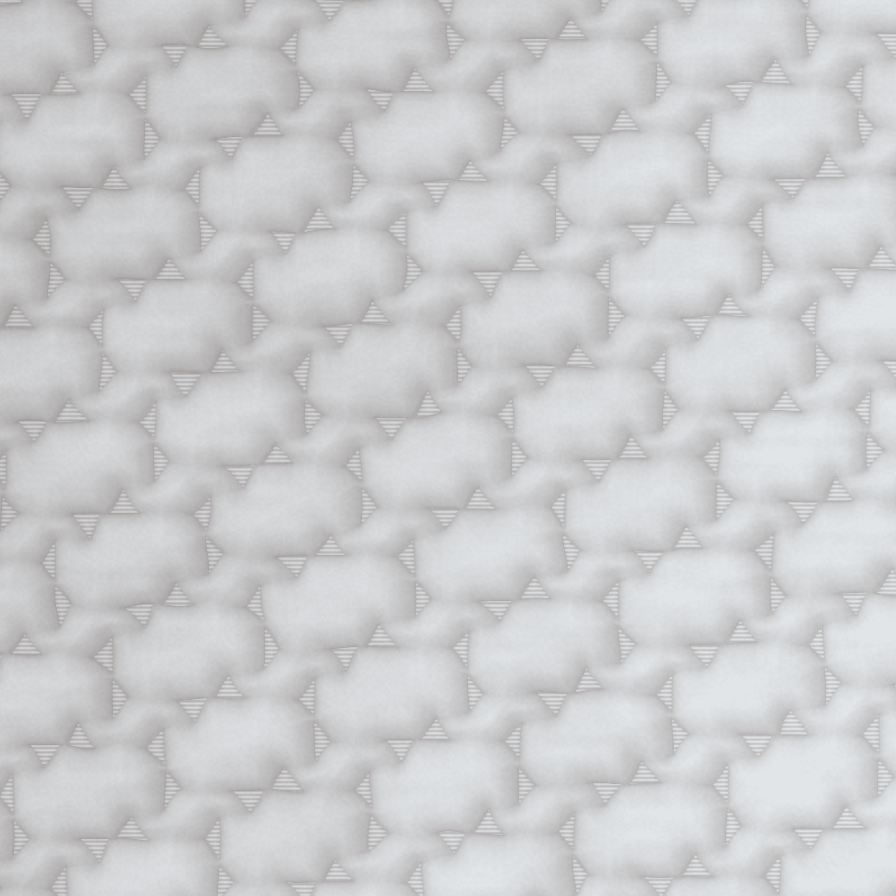
Give the GLSL for this texture, as a Shadertoy shader.

```glsl
// Quilted white fabric: broad puffed pads on a slanted lattice, with small
// puffs between them, pinched down at little ribbed triangles of flat ground.
// Distances to triangles and pad outlines give a height that is lit from the side.

// Lengths are in hundredths of the canvas.
const vec2 ORIGIN = vec2(48.7, 48.5);          // centre of one pad
const mat2 LATTICE = mat2(5.98, -10.29,        // step along a diagonal of pads
                          16.93, 5.47);        // step to the next diagonal
const vec3 SHADOW = vec3(0.70, 0.69, 0.69);
const vec3 HIGHLIGHT = vec3(0.86, 0.87, 0.88);
const vec2 LIGHT_DIR = vec2(-0.85, 0.5);
const float PUFF_WIDTH = 1.9;                  // how far the pinch reaches
const float VALLEY_WIDTH = 1.4;                // soft valleys between the puffs
const float VALLEY_DEPTH = 0.42;
const float SLOPE_STEP = 0.5;
const float RIB_PITCH = 0.475;
const float CREASE_WIDTH = 0.28;
const float WARP = 0.35;                       // unevenness of the cloth

// Half of the pad outline; the other half is its point reflection.
const int HALF_COUNT = 8;
const vec2 HALF_PAD[HALF_COUNT] = vec2[HALF_COUNT](
    vec2(8.465, 2.735), vec2(8.42, -1.80), vec2(6.9, -2.3), vec2(4.8, -2.6),
    vec2(2.99, -5.145), vec2(-0.75, -5.2), vec2(-3.6, -5.5), vec2(-6.6, -5.0));

float hash(vec2 p) {
    return fract(sin(dot(p, vec2(127.1, 311.7))) * 43758.5453);
}

float noise(vec2 p) {
    vec2 i = floor(p), f = fract(p);
    f = f * f * (3.0 - 2.0 * f);
    return mix(mix(hash(i), hash(i + vec2(1, 0)), f.x),
               mix(hash(i + vec2(0, 1)), hash(i + vec2(1, 1)), f.x), f.y);
}

// Squared distance to an edge, and which side of it the point lies on
vec2 edge(vec2 p, vec2 a, vec2 b, float turn) {
    vec2 e = b - a, w = p - a;
    vec2 r = w - e * clamp(dot(w, e) / dot(e, e), 0.0, 1.0);
    return vec2(dot(r, r), turn * (w.x * e.y - w.y * e.x));
}

// Distance to the pad outline, from either side
float padSeam(vec2 p) {
    float d = 1e4;
    vec2 prev = -HALF_PAD[HALF_COUNT - 1];
    for (int i = 0; i < HALF_COUNT; i++) {
        vec2 cur = HALF_PAD[i];
        d = min(d, min(edge(p, prev, cur, 1.0).x, edge(-p, prev, cur, 1.0).x));
        prev = cur;
    }
    return sqrt(d);
}

float sdTriangle(vec2 p, vec2 a, vec2 b, vec2 c) {
    float turn = sign((b.x - a.x) * (a.y - c.y) - (b.y - a.y) * (a.x - c.x));
    vec2 d = min(min(edge(p, a, b, turn), edge(p, b, c, turn)), edge(p, c, a, turn));
    return -sqrt(d.x) * sign(d.y);
}

// Ground triangles on one side of a pad: one beside it, one below it
float sdGround(vec2 p) {
    vec2 below = p - HALF_PAD[4], beside = p - HALF_PAD[0];
    return min(sdTriangle(beside, vec2(0.0, -0.4), vec2(0.0, -4.5), vec2(1.7, -2.35)),
               sdTriangle(below, vec2(1.85, 2.5), vec2(0.5, 0.05), vec2(3.75, 0.05)));
}

// x: distance to the nearest seam, y: signed distance to the ground triangles
vec2 quilt(vec2 p) {
    vec2 cell = floor(inverse(LATTICE) * p);
    vec2 nearest = vec2(1e4);
    for (int k = 0; k < 4; k++) {
        vec2 q = p - LATTICE * (cell + vec2(k & 1, k >> 1));
        nearest = min(nearest, vec2(padSeam(q), min(sdGround(q), sdGround(-q))));
    }
    return nearest;
}

// Cloth height: pinched at the ground, with shallow valleys along the seams
float puff(vec2 field) {
    float pinch = 1.0 - exp(-max(field.y, 0.0) / PUFF_WIDTH);
    float v = field.x / VALLEY_WIDTH;
    return pinch * (1.0 - VALLEY_DEPTH * exp(-v * v));
}

void mainImage(out vec4 fragColor, in vec2 fragCoord) {
    vec2 uv = fragCoord / iResolution.xy;
    vec2 p = uv * 100.0;
    float pixel = 100.0 / iResolution.y;
    vec2 wobble = vec2(noise(p * 0.3), noise(p * 0.3 + 57.0)) - 0.5;
    vec2 q = p - ORIGIN + 2.0 * WARP * wobble;

    // Puffed surface and its slope
    vec2 field = quilt(q);
    float height = puff(field);
    vec2 slope = vec2(puff(quilt(q + vec2(SLOPE_STEP, 0))),
                      puff(quilt(q + vec2(0, SLOPE_STEP)))) - height;
    float tone = 0.72 + 0.6 * (height - 0.6);
    tone -= 0.75 * dot(slope / SLOPE_STEP, LIGHT_DIR) * -1.0 * -1.0;

    // Creases, strongest beside the ground
    float gap = max(field.y, 0.0);
    tone -= 0.28 * exp(-gap / CREASE_WIDTH);
    tone -= 0.22 * exp(-field.x / CREASE_WIDTH - gap / 1.2);

    // Soft horizontal wrinkles across the pads
    tone += 0.22 * height * (noise(p * vec2(0.11, 0.75)) - 0.5);

    // Ribbed ground
    float ribs = 0.6 + 0.34 * sin(6.2832 * p.y / RIB_PITCH);
    ribs -= 0.35 * exp(field.y / CREASE_WIDTH);
    tone = mix(tone, ribs, smoothstep(0.5 * pixel, -0.5 * pixel, field.y));

    // Uneven light over the cloth, and fine nap
    tone += 0.55 * (0.8 * uv.x + 0.3 * (1.0 - uv.y) - 0.55);
    tone += 0.15 * (noise(p * 0.08 + 9.0) - 0.5) + 0.13 * (noise(p * 3.5) - 0.5);
    fragColor = vec4(mix(SHADOW, HIGHLIGHT, clamp(tone, -0.6, 1.15)), 1.0);
}
```
